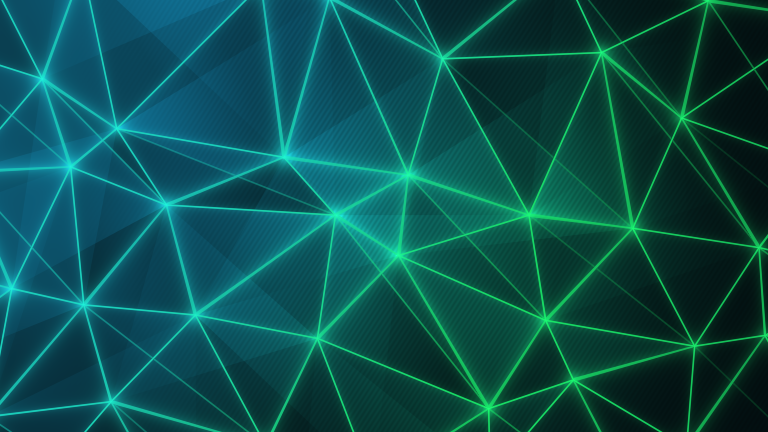
Write a Shadertoy shader that draws this background.

```glsl
// Glowing wire mesh over dark translucent facets, blue at left to green at right.
// A jittered triangular lattice gives the nodes; edges, facets and larger
// overlapping shards are accumulated from the lattice cells around each point.

const float MESH = 0.287;         // lattice spacing, in canvas heights
const float JITTER = 0.56;        // node displacement, in spacings
const float TILT = 0.21;          // lattice rotation, radians
const vec2 MESH_SHIFT = vec2(3.13, 2.41);
const float THIN = 0.0019;        // half widths of the strokes
const float WIDE = 0.0042;
const float HALO = 0.0085;        // glow falloff around strokes
const float HATCH_PITCH = 0.0098;
const float HATCH_DEPTH = 0.08;
const vec3 SHADOW = vec3(0.016, 0.075, 0.088);
const vec3 FILL_BLUE = vec3(0.045, 0.35, 0.47);
const vec3 FILL_GREEN = vec3(0.035, 0.40, 0.29);
const vec3 LINE_TEAL = vec3(0.10, 0.80, 0.72);
const vec3 LINE_GREEN = vec3(0.09, 0.84, 0.38);

vec2 hash2(vec2 p) {
    vec3 q = fract(vec3(p.xyx) * vec3(0.1031, 0.1030, 0.0973));
    q += dot(q, q.yzx + 33.33);
    return fract((q.xx + q.yz) * q.zy);
}

float gradientNoise(vec2 p) {
    vec2 i = floor(p), f = fract(p);
    vec2 u = f * f * (3.0 - 2.0 * f);
    vec2 X = vec2(1, 0), Y = vec2(0, 1);
    float a = dot(hash2(i) - 0.5, f);
    float b = dot(hash2(i + X) - 0.5, f - X);
    float c = dot(hash2(i + Y) - 0.5, f - Y);
    float d = dot(hash2(i + 1.0) - 0.5, f - 1.0);
    return 2.0 * mix(mix(a, b, u.x), mix(c, d, u.x), u.y);
}

vec2 node(vec2 cell) {
    vec2 offset = JITTER * (hash2(cell + 57.0) - 0.5);
    return MESH * (vec2(cell.x + 0.5 * cell.y, 0.866 * cell.y) + offset);
}

float cross2(vec2 a, vec2 b) { return a.x * b.y - a.y * b.x; }

// Coverage of triangle abc with a soft border
float triangle(vec2 p, vec2 a, vec2 b, vec2 c, float soft) {
    float turn = sign(cross2(b - a, c - a));
    float d = min(cross2(normalize(b - a), p - a) * turn,
              min(cross2(normalize(c - b), p - b) * turn,
                  cross2(normalize(a - c), p - c) * turn));
    return smoothstep(-soft, soft, d);
}

// Stroke core in x, halo in y; wide strokes are softer and taper towards b
vec2 stroke(vec2 p, vec2 a, vec2 b, float seed, float soft) {
    vec2 ab = b - a;
    float along = clamp(dot(p - a, ab) / dot(ab, ab), 0.0, 1.0);
    float d = length(p - a - ab * along);
    float beam = smoothstep(0.55, 0.8, seed);
    float width = mix(THIN, mix(WIDE, THIN, along), beam);
    float core = 1.0 - smoothstep(max(width - soft, 0.0), width + soft, d);
    return vec2(core * mix(1.0, 0.75, beam),
                exp(-d / (HALO * (1.0 + 0.5 * beam))) * mix(0.17, 0.32, beam));
}

// Fill gradient spreading out from one corner
float fade(vec2 p, vec2 corner, float reach) {
    return max(1.0 - length(p - corner) / (reach * MESH), 0.0);
}

void mainImage(out vec4 fragColor, in vec2 fragCoord) {
    vec2 uv = fragCoord / iResolution.xy;
    vec2 pos = fragCoord / iResolution.y;
    float soft = 0.65 / iResolution.y;
    vec2 p = mat2(cos(TILT), sin(TILT), -sin(TILT), cos(TILT)) * pos + MESH_SHIFT;
    vec2 home = floor(vec2(p.x - 0.57735 * p.y, p.y / 0.866) / MESH);

    float facets = 0.0, shards = 0.0, core = 0.0, halo = 0.0;
    for (int j = -3; j <= 3; j++)
    for (int i = -3; i <= 3; i++) {
        vec2 cell = home + vec2(i, j);
        vec2 a = node(cell), b = node(cell + vec2(1, 0));
        vec2 c = node(cell + vec2(0, 1)), d = node(cell + vec2(1, 1));
        vec2 h = hash2(cell + 11.3), k = hash2(cell + 91.7);

        // Two facets per cell
        facets += triangle(p, a, b, c, soft) * (mix(0.25, 0.8, h.x) + 0.6 * k.x * fade(p, a, 1.1));
        facets += triangle(p, b, d, c, soft) * (mix(0.25, 0.8, h.y) + 0.6 * k.y * fade(p, d, 1.1));

        // Larger translucent shard across several facets
        float side = h.x > 0.5 ? 1.0 : -1.0;
        vec2 e = node(cell + side * vec2(2, -1)), f = node(cell + side * vec2(1, 1));
        shards += step(0.4, k.x) * triangle(p, a, e, f, soft) * (0.06 + 0.4 * fade(p, a, 1.9));

        // Mesh edges, plus a few faint long chords
        vec2 s = stroke(p, a, b, h.x, soft);
        vec2 t = stroke(p, a, c, h.y, soft);
        vec2 u = stroke(p, b, c, k.x, soft);
        vec2 chord = stroke(p, a, e, 0.0, soft) * step(0.55, k.y) * mix(0.15, 0.6, h.y);
        core = max(max(core, chord.x), max(s.x, max(t.x, u.x)));
        halo += s.y + t.y + u.y + 0.5 * chord.y + 0.15 * exp(-length(p - a) / 0.024);
    }

    // Broad light pools and the blue to green sweep
    float hue = smoothstep(0.18, 0.78, uv.x + 0.35 * (0.5 - uv.y));
    vec2 left = uv - vec2(0.10, 0.80), middle = uv - vec2(0.58, 0.42);
    float light = 0.82 * exp(-dot(left, left * vec2(3.4, 1.5)))
                + 0.50 * exp(-dot(middle, middle * vec2(12.0, 6.0)));
    light *= 1.0 + 0.4 * gradientNoise(pos * 2.3 + 7.0);
    light *= 1.0 - 0.7 * smoothstep(0.70, 1.0, uv.x);

    // Fills with fine diagonal hatching; the tone saturates where layers pile up
    float tone = light * (facets + 0.8 * shards);
    tone = 1.25 * tone / (1.0 + 0.4 * tone);
    vec3 color = SHADOW * mix(1.0, 0.65, uv.x) + mix(FILL_BLUE, FILL_GREEN, hue) * tone;
    float hatch = sin(6.28318 * dot(pos, vec2(0.84, -0.54)) / HATCH_PITCH);
    color *= 1.0 + HATCH_DEPTH * hatch * smoothstep(0.05, 0.5, uv.x);

    // Glow, then the bright strokes
    vec3 lineColor = mix(LINE_TEAL, LINE_GREEN, hue);
    float dim = mix(1.0, 0.85, smoothstep(0.7, 1.0, uv.x));
    color += lineColor * dim * halo / (1.0 + 0.8 * halo);
    color = mix(color, lineColor * (1.0 + 0.12 * halo), core * dim);
    fragColor = vec4(clamp(color, 0.0, 1.0), 1.0);
}
```
